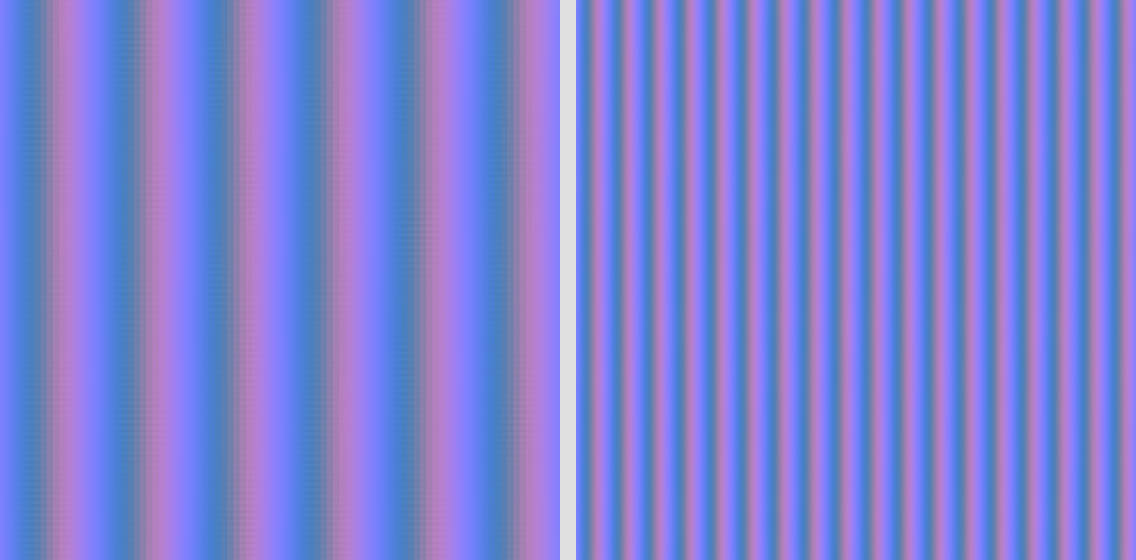
Left: one tile. Right: repeated 3 by 3.
Write a three.js fragment shader that draws this texture map.

```glsl
varying vec2 vUv;

const float TAU = 6.2831853;

// Unit gradient for a lattice cell, wrapped to the period
vec2 cellGradient(vec2 cell, vec2 period) {
  cell = mod(cell, period);
  float angle = TAU * fract(sin(dot(cell, vec2(12.7, 78.2))) * 437.58);
  return vec2(cos(angle), sin(angle));
}

// Tiling gradient noise, about -0.7 to 0.7
float gradientNoise(vec2 p, vec2 period) {
  vec2 i = floor(p), f = fract(p);
  vec2 w = f * f * f * (f * (f * 6.0 - 15.0) + 10.0);
  vec2 e = vec2(1.0, 0.0);
  float a = dot(cellGradient(i, period), f);
  float b = dot(cellGradient(i + e.xy, period), f - e.xy);
  float c = dot(cellGradient(i + e.yx, period), f - e.yx);
  float d = dot(cellGradient(i + e.xx, period), f - e.xx);
  return mix(mix(a, b, w.x), mix(c, d, w.x), w.y);
}

void main() {
  // Six vertical folds; the groove lies halfway between crowns
  float fold = vUv.x * 6.0;
  float groove = smoothstep(0.25, 0.75, 0.5 - 0.5 * cos(TAU * fold));

  // Fine ribs, fifteen per fold, step the slope inside the groove
  float rib = vUv.x * 90.0 - 0.6;
  float ribStep = floor(rib) + smoothstep(0.82, 1.0, fract(rib));
  float steppedFold = (ribStep + 0.95) / 15.0;
  float angle = TAU * mix(fold, steppedFold, 1.2 * groove);

  // Slope in red, height of the normal in blue
  float slope = -0.205 * sin(angle) + 0.03 * sin(2.0 * angle);
  vec3 color = vec3(0.5 + slope, 0.5, 0.83 + 0.16 * cos(angle));

  // Faint cross threads in patches, and slight unevenness along the folds
  float patches = smoothstep(-0.1, 0.5, gradientNoise(vUv * vec2(12.0, 6.0), vec2(12.0, 6.0)));
  float thread = sin(TAU * 90.0 * vUv.y) * groove * (0.004 + 0.012 * patches);
  float drift = gradientNoise(vUv * vec2(6.0, 4.0) + 0.5, vec2(6.0, 4.0));
  color += vec3(0.6, 0.7, 1.0) * thread;
  color.r += 0.012 * drift;

  gl_FragColor = vec4(color, 1.0);
}
```
